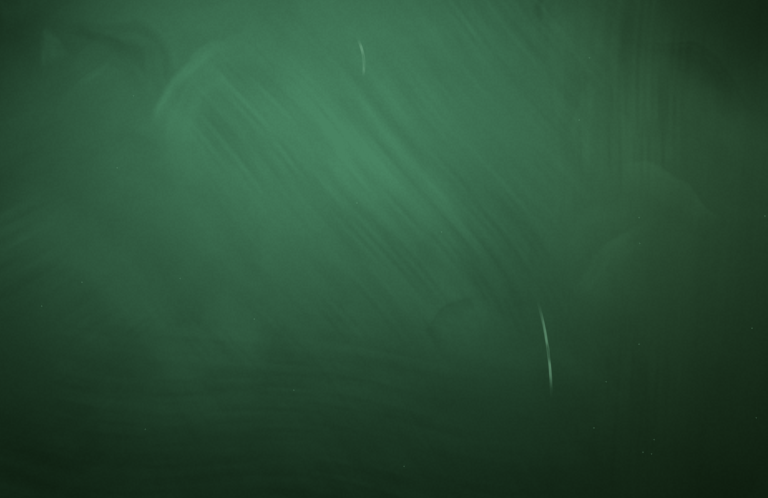
A WebGL 2 fragment shader for this texture:

```glsl
#version 300 es
precision highp float;
// A wiped green chalkboard: an off-centre pool of light falls off to dark corners.
// Stretched noise gives fine wiping streaks, hashed ragged arcs give eraser smears,
// and two thin bent strokes and faint specks are left as chalk residue.
uniform vec2 u_resolution;
out vec4 fragColor;

const vec3 BOARD_DARK = vec3(0.042, 0.100, 0.048);
const vec3 BOARD_LIT = vec3(0.265, 0.488, 0.360);
const vec3 CHALK = vec3(0.45, 0.66, 0.53);
const vec2 LIGHT_POS = vec2(0.39, 0.76);
const float LIGHT_LEFT = 0.47;
const float LIGHT_RIGHT = 0.63;
const float LIGHT_HEIGHT = 0.56;
const float CLOUD_AMOUNT = 0.30;
const float STREAK_AMOUNT = 0.15;
const float SMEAR_AMOUNT = 0.15;
const float GRAIN_AMOUNT = 0.05;
const int SMEARS = 24;
const int STROKES = 2;
const vec2 STROKE_FIRST = vec2(0.73, 0.885);
const vec2 STROKE_LAST = vec2(1.10, 0.30);

float hash(vec2 p) {
    vec3 q = fract(p.xyx * 0.1031);
    q += dot(q, q.yzx + 33.33);
    return fract((q.x + q.y) * q.z);
}

float noise(vec2 p) {
    vec2 i = floor(p), f = fract(p);
    f = f * f * (3.0 - 2.0 * f);
    return mix(mix(hash(i), hash(i + vec2(1, 0)), f.x),
               mix(hash(i + vec2(0, 1)), hash(i + vec2(1, 1)), f.x), f.y);
}

float fbm(vec2 p) {
    float sum = 0.0, amp = 0.5;
    for (int i = 0; i < 5; i++) {
        sum += amp * noise(p);
        p = mat2(1.6, 1.2, -1.2, 1.6) * p + 17.3;
        amp *= 0.5;
    }
    return sum;
}

vec2 rotate(vec2 p, float a) {
    float c = cos(a), s = sin(a);
    return vec2(c * p.x + s * p.y, c * p.y - s * p.x);
}

// Zero-centred noise drawn out along one direction, at three widths
float streaks(vec2 p, float angle, float seed) {
    vec2 q = rotate(p, angle) + seed;
    q.y += 0.10 * noise(q * 2.5);
    float lines = 0.5 * noise(q * vec2(3.0, 14.0)) + 0.45 * noise(q * vec2(5.0, 45.0));
    return lines + 0.45 * noise(q * vec2(9.0, 120.0)) - 0.70;
}

// Short eraser pass: ragged bright rim, soft inner side, bristle lines along it
float smear(vec2 p, float seed) {
    vec2 centre = vec2(hash(vec2(seed, 1.0)) * 1.5, hash(vec2(seed, 2.0)));
    float radius = mix(0.06, 0.36, hash(vec2(seed, 3.0)));
    float width = mix(0.04, 0.14, hash(vec2(seed, 4.0)));
    float span = mix(0.4, 0.9, hash(vec2(seed, 5.0)));
    vec2 q = rotate(p - centre, 0.8 + 2.4 * hash(vec2(seed, 6.0)));
    float r = length(q), a = atan(q.y, q.x);
    float across = (radius - r) / width;
    float band = smoothstep(0.0, 0.12, across) * (1.0 - smoothstep(0.05, 1.0, across));
    float ends = 1.0 - smoothstep(0.2 * span, span, abs(a));
    float bristles = 0.3 + noise(vec2(r * 90.0, a * 3.0) + seed * 9.0);
    float worn = smoothstep(0.25, 0.75, noise(p * 9.0 + seed * 5.0));
    return band * ends * bristles * worn;
}

// Thin, nearly upright bent chalk stroke
float stroke(vec2 p, float order) {
    vec2 q = rotate(p - mix(STROKE_FIRST, STROKE_LAST, order), 0.14);
    float along = q.y / mix(0.04, 0.10, order);
    float offset = abs(q.x + 0.007 * along * along);
    float body = 1.0 - smoothstep(0.0008, 0.0045, offset);
    float ends = 1.0 - smoothstep(0.5, 1.0, abs(along));
    return body * ends * (0.3 + 0.7 * noise(q * vec2(200.0, 60.0)));
}

void main() {
    vec2 uv = gl_FragCoord.xy / u_resolution;
    vec2 p = gl_FragCoord.xy / u_resolution.y;

    // Pool of light, dimmed toward the upper corners
    vec2 d = uv - LIGHT_POS;
    d /= vec2(d.x < 0.0 ? LIGHT_LEFT : LIGHT_RIGHT, LIGHT_HEIGHT);
    float tone = exp(-dot(d, d));
    float side = abs(uv.x - 0.45) * 2.0;
    tone *= 1.0 - 0.6 * smoothstep(0.5, 1.1, side) * smoothstep(0.7, 1.0, uv.y);

    // Cloudy residue and streaks: rising at left, falling at centre, upright at right
    vec2 warp = vec2(fbm(p * 2.5), fbm(p * 2.5 + 31.0));
    float cloud = fbm(p * 2.8 + 2.0 * warp) - 0.48;
    float left = 1.0 - smoothstep(0.08, 0.30, uv.x);
    float right = smoothstep(0.62, 0.9, uv.x);
    float low = 1.0 - smoothstep(0.2, 0.5, uv.y);
    float wipe = mix(streaks(p, -0.95, 3.0), streaks(p, 0.6, 11.0), left);
    wipe = mix(wipe, streaks(p, 1.5, 23.0), right);
    wipe = mix(wipe, streaks(p, -0.1, 41.0), low * (1.0 - right) * 0.7);
    float patches = 0.3 + 1.2 * smoothstep(0.3, 0.7, noise(p * 4.0 + 7.0));
    float reach = 0.4 + 0.6 * tone;
    tone += reach * (CLOUD_AMOUNT * cloud + STREAK_AMOUNT * patches * wipe);

    // Eraser smears on bent paths, every third one wiped darker
    vec2 bent = p + 0.22 * (warp - 0.5);
    for (int i = 0; i < SMEARS; i++) {
        float strength = i % 3 == 2 ? -0.7 : 1.0;
        tone += SMEAR_AMOUNT * reach * strength * smear(bent, float(i) + 5.0);
    }
    tone += GRAIN_AMOUNT * (0.3 + 0.7 * reach) * (noise(p * 300.0) - 0.5);

    vec3 color = mix(BOARD_DARK, BOARD_LIT, clamp(tone, 0.0, 1.08));
    color *= mix(vec3(1.0), vec3(1.06, 0.99, 0.95), right);

    // Chalk strokes and sparse specks
    float chalk = 0.0;
    for (int i = 0; i < STROKES; i++) chalk = max(chalk, stroke(p, float(i) / float(STROKES - 1)));
    vec2 cell = floor(p * 40.0);
    vec2 spot = fract(p * 40.0) - 0.25 - 0.5 * vec2(hash(cell + 3.0), hash(cell + 8.0));
    float speck = step(0.992, hash(cell + 90.0)) * (1.0 - smoothstep(0.03, 0.11, length(spot)));
    color = mix(color, CHALK, 0.65 * chalk + 0.2 * speck);
    fragColor = vec4(color, 1.0);
}
```
